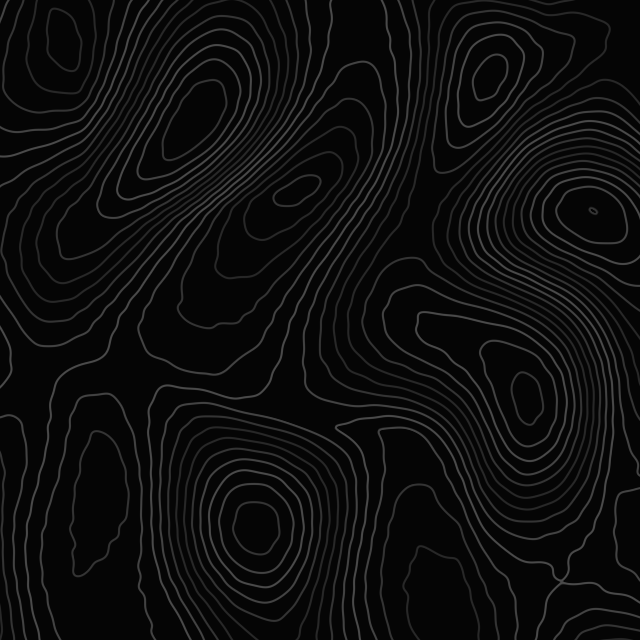
Give the GLSL for this pattern, as a three.js fragment shader.

```glsl
// Topographic contour lines: thin grey curves on near-black ground.
// A height field of layered sines, bent and softly creased, is cut at even
// levels; dividing by its slope keeps every line equally thin.
varying vec2 vUv;

const float TAU = 6.2831853;
const vec3 GROUND = vec3(0.018);
const vec3 DIM_LINE = vec3(0.15);
const vec3 BRIGHT_LINE = vec3(0.29);
const float LEVEL_STEP = 0.28;
const float LINE_CORE = 0.0005;
const float LINE_EDGE = 0.0027;

float hash(float n) {
  return fract(sin(n * 12.9898) * 43758.547);
}

// Sum of plane waves in scattered directions, with about unit variance.
float waves(vec2 p, float frequency, float seed) {
  float sum = 0.0;
  for (int i = 0; i < 7; i++) {
    float n = float(i) + seed;
    float angle = 2.4 * n;
    float k = frequency * mix(0.7, 1.3, hash(n));
    sum += sin(dot(p, vec2(cos(angle), sin(angle))) * k + TAU * hash(n + 31.7));
  }
  return sum * 0.535;
}

// Gentle bending of the plane.
vec2 bend(vec2 p, float amount) {
  vec2 shift = vec2(sin(p.y * 11.0 + 2.0 * sin(p.x * 4.0)),
                    sin(p.x * 10.0 + 1.3 + 2.0 * sin(p.y * 5.0)));
  return p + amount * shift;
}

float terrain(vec2 p) {
  vec2 q = bend(p, 0.03);
  float hills = waves(q, 14.0, 3.0);
  float fold = waves(q, 11.0, 19.0);
  float crease = sqrt(fold * fold + 0.015);
  // Fine ripples show only where the ground is flat.
  float ripple = sin(p.x * 83.0 + 3.0 * sin(p.y * 37.0)) * sin(p.y * 71.0 + p.x * 29.0);
  return hills + 0.45 * crease + 0.022 * ripple;
}

float slope(vec2 p, float e) {
  float dx = terrain(p + vec2(e, 0.0)) - terrain(p - vec2(e, 0.0));
  float dy = terrain(p + vec2(0.0, e)) - terrain(p - vec2(0.0, e));
  return length(vec2(dx, dy)) / (2.0 * e);
}

void main() {
  // Nearest contour and its distance in canvas units.
  float height = terrain(vUv);
  float level = floor(height / LEVEL_STEP + 0.5);
  float distanceToLine = abs(height - level * LEVEL_STEP) / max(slope(vUv, 0.001), 0.8);
  float line = 1.0 - smoothstep(LINE_CORE, LINE_EDGE, distanceToLine);

  // Brightness rises and falls slowly from level to level.
  vec3 lineColor = mix(DIM_LINE, BRIGHT_LINE, 0.5 + 0.5 * cos(level * 0.9));
  gl_FragColor = vec4(mix(GROUND, lineColor, line), 1.0);
}
```
